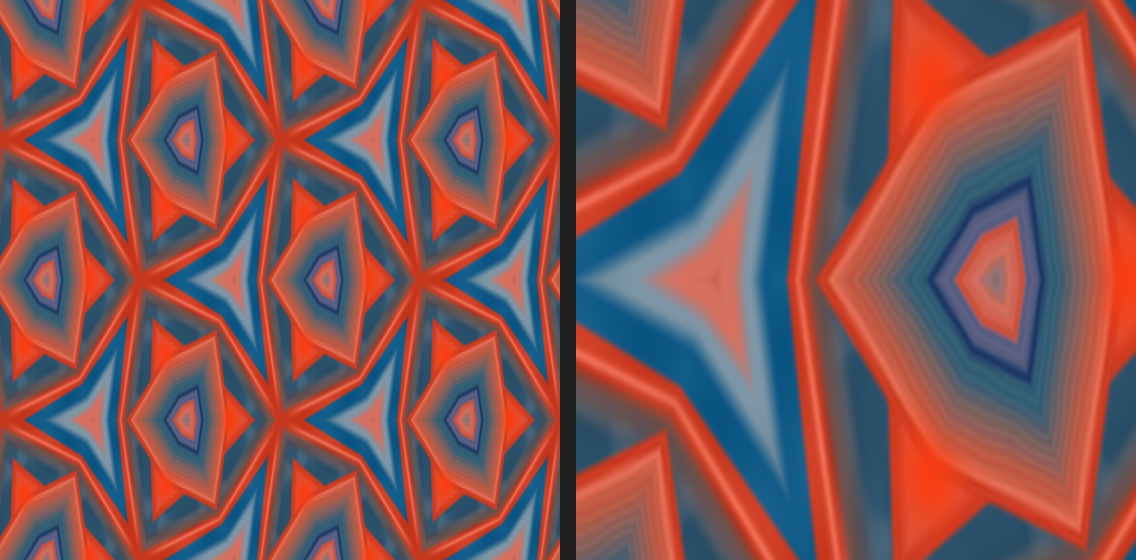
Left: the whole. Right: its middle third, enlarged.
Write a WebGL 2 fragment shader that draws this pattern.

```glsl
#version 300 es
precision highp float;
uniform vec2 u_resolution;
out vec4 fragColor;

// Layout: lattice cells across and down, each also holding a centred copy
const vec2 REPEATS = vec2(2.0, 2.0);
const vec2 CELL = vec2(3.0, 1.7320508);
const vec2 SHIFT = vec2(0.0, 0.5);
const float SOFT = 0.012;
const float STREAK = 0.07;
const float RIPPLE = 0.012;

// Corners of the mirrored triangle: tips meet at the origin, star, flower
const vec2 STAR = vec2(1.0, 0.0);
const vec2 FLOWER = vec2(0.5, 0.8660254);
const vec2 PETAL_LONG = vec2(0.8225, 0.3074);
const vec2 PETAL_SHORT = vec2(0.27, 0.468);
const vec2 THORN_TIP = vec2(0.135, 0.234);
const vec2 THORN_DIR = vec2(0.891, 0.454);

const vec3 SLATE = vec3(0.17, 0.32, 0.42);
const vec3 MIST = vec3(0.34, 0.43, 0.50);
const vec3 BROWN = vec3(0.43, 0.32, 0.30);
const vec3 RED = vec3(0.79, 0.23, 0.13);
const vec3 ORANGE = vec3(0.98, 0.24, 0.07);
const vec3 CORAL = vec3(0.94, 0.45, 0.35);
const vec3 SALMON = vec3(0.82, 0.42, 0.35);
const vec3 BLUE = vec3(0.07, 0.36, 0.54);
const vec3 PALE = vec3(0.46, 0.56, 0.63);
const vec3 PURPLE = vec3(0.35, 0.37, 0.51);
const vec3 NAVY = vec3(0.12, 0.23, 0.40);
const vec3 TEAL = vec3(0.20, 0.37, 0.46);
const vec3 TAUPE = vec3(0.52, 0.38, 0.36);
const vec3 RUST = vec3(0.76, 0.35, 0.26);

float hash(vec2 p) {
    p = fract(p * vec2(0.1031, 0.1137));
    p += dot(p, p.yx + 33.33);
    return fract((p.x + p.y) * p.x * 7.13);
}

float noise(vec2 p) {
    vec2 i = floor(p), f = fract(p);
    f = f * f * (3.0 - 2.0 * f);
    return mix(mix(hash(i), hash(i + vec2(1, 0)), f.x),
               mix(hash(i + vec2(0, 1)), hash(i + vec2(1, 1)), f.x), f.y);
}

// Signed distance to the line a-b, positive on its left
float side(vec2 p, vec2 a, vec2 b) {
    vec2 d = normalize(b - a);
    return dot(p - a, vec2(-d.y, d.x));
}

// Fold the plane into one equilateral triangle by reflections
vec2 kaleidoscope(vec2 p) {
    vec2 a = p - CELL * round(p / CELL);
    vec2 b = p - CELL * (floor(p / CELL) + 0.5);
    p = dot(a, a) < dot(b, b) ? a : b;
    p.y = abs(p.y);
    vec2 n = vec2(-0.8660254, 0.5);
    p -= 2.0 * max(dot(p, n), 0.0) * n;
    p.y = abs(p.y);
    return p;
}

// Concentric bands, from the core at 0 to the rim at 1
vec3 flowerColor(float h) {
    vec3 c = mix(vec3(0.56, 0.44, 0.45), SALMON, smoothstep(0.02, 0.12, h));
    c = mix(c, RED, 0.5 * smoothstep(0.13, 0.21, h));
    c = mix(c, PURPLE, smoothstep(0.21, 0.25, h));
    c = mix(c, NAVY, smoothstep(0.31, 0.36, h));
    c = mix(c, TEAL, smoothstep(0.365, 0.42, h));
    c = mix(c, TAUPE, smoothstep(0.46, 0.68, h));
    c = mix(c, RUST, smoothstep(0.64, 0.83, h));
    c = mix(c, CORAL, 0.7 * smoothstep(0.83, 0.91, h));
    return mix(c, RED, smoothstep(0.90, 0.96, h));
}

void main() {
    vec2 uv = gl_FragCoord.xy / u_resolution;
    vec2 p = kaleidoscope((uv * REPEATS - SHIFT) * CELL);

    // Ground, browner beside the star outline
    float outline = side(p, vec2(0.0), vec2(0.855, 0.25));
    float streak = noise(vec2(p.x * 4.0, outline * 28.0) + 7.0) - 0.5;
    float cloud = noise(p * 9.0 + 3.0);
    vec3 col = mix(SLATE, MIST, 0.55 * smoothstep(0.45, 0.95, cloud));
    col = mix(col, BROWN, 1.0 - smoothstep(0.05, 0.16, outline));

    // Star outline with a pale ridge
    col = mix(col, RED, 1.0 - smoothstep(0.015, 0.065, outline));
    float ridge = outline - 0.004;
    col = mix(col, CORAL, 0.75 * exp(-ridge * ridge / 0.00016) * smoothstep(0.03, 0.3, p.x));

    // Star interior
    float blueEdge = side(p, vec2(0.26, 0.0), vec2(0.8725, 0.22));
    float paleEdge = side(p, vec2(0.47, 0.0), vec2(0.9175, 0.143));
    float coreEdge = side(p, vec2(0.78, 0.0), vec2(0.96, 0.07));
    vec3 star = mix(BLUE, PALE, smoothstep(SOFT, -0.045, paleEdge));
    star = mix(star, SALMON, smoothstep(0.035, -0.03, coreEdge));
    col = mix(col, star, smoothstep(SOFT, -SOFT, blueEdge));
    col += STREAK * streak;

    // Thorns behind the flower, glowing at its short corners
    float thorn = side(p, THORN_TIP, THORN_TIP + THORN_DIR);
    float glow = exp(-dot(p - PETAL_SHORT, p - PETAL_SHORT) / 0.012);
    vec3 thornColor = mix(RED, vec3(0.86, 0.33, 0.23), smoothstep(0.02, 0.07, thorn));
    thornColor = mix(thornColor, ORANGE, glow);
    col = mix(col, thornColor, smoothstep(-SOFT, SOFT, thorn));

    // Flower
    float rim = side(p, PETAL_SHORT, PETAL_LONG);
    float h = 1.0 - rim / side(FLOWER, PETAL_SHORT, PETAL_LONG);
    vec3 flower = flowerColor(h) + RIPPLE * sin(h * 110.0 + 5.0 * cloud);
    flower = mix(flower, ORANGE, 0.9 * glow * smoothstep(0.75, 0.95, h));
    col = mix(col, flower, smoothstep(-SOFT, SOFT, rim));

    fragColor = vec4(clamp(col, 0.0, 1.0), 1.0);
}
```
